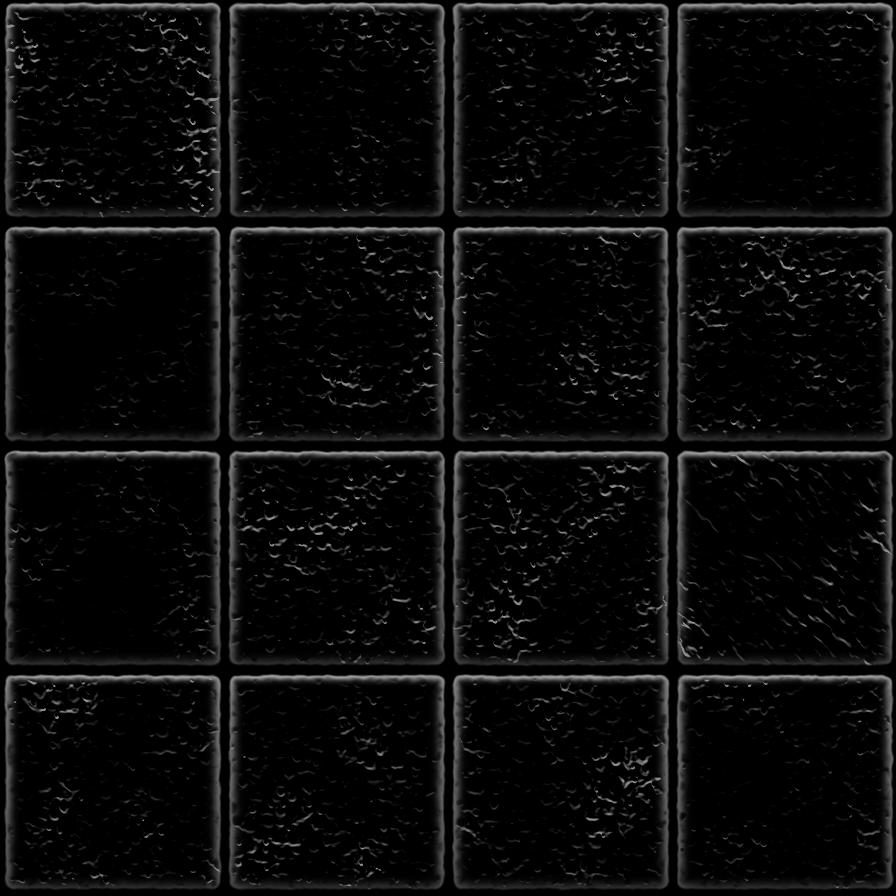
Give the GLSL for this texture map, as a Shadertoy shader.

```glsl
vec2 hash22(vec2 p) {
    vec3 p3 = fract(p.xyx * vec3(0.1031, 0.1030, 0.0973));
    p3 += dot(p3, p3.yzx + 33.33);
    return fract((p3.xx + p3.yz) * p3.zy);
}

float lattice(vec2 corner, vec2 offset, vec2 period) {
    return dot(hash22(mod(corner, period) + 7.0) * 2.0 - 1.0, offset);
}

// Gradient noise that wraps after a whole number of cells
float noise(vec2 p, vec2 period) {
    vec2 i = floor(p), f = p - i;
    vec2 s = f * f * f * (f * (f * 6.0 - 15.0) + 10.0);
    vec2 e = vec2(1.0, 0.0);
    float low = mix(lattice(i, f, period), lattice(i + e, f - e, period), s.x);
    float high = mix(lattice(i + e.yx, f - e.yx, period), lattice(i + 1.0, f - 1.0, period), s.x);
    return mix(low, high, s.y);
}

// Scattered round pits of random size, with uneven outlines
float roundPits(vec2 p, float count, float unevenness) {
    vec2 i = floor(p);
    float depth = 0.0;
    for (int y = -1; y <= 1; y++) {
        for (int x = -1; x <= 1; x++) {
            vec2 id = i + vec2(x, y);
            vec2 seed = mod(id, count);
            vec2 size = hash22(seed + 131.0);
            float radius = 0.14 + 0.36 * size.x * size.x;
            float dist = length(p - id - hash22(seed + 57.0)) + unevenness;
            float bowl = 1.0 - smoothstep(0.3 * radius, radius, dist);
            depth = max(depth, bowl * (0.35 + 0.65 * size.y));
        }
    }
    return depth;
}

// Depth of the stone surface, 0 on the flat face and 1 at a pit floor
float pitDepth(vec2 uv, bool slanted) {
    vec2 period = slanted ? vec2(36.0, 68.0) : vec2(72.0, 88.0);
    vec2 q = period * (slanted ? vec2(uv.x - uv.y, uv.x + uv.y) : uv);
    float n = 0.4 * noise(q * 0.5, period * 0.5)
            + noise(q, period)
            + 0.5 * noise(q * 2.0 + 17.0, period * 2.0);
    float rough = 1.0 - smoothstep(-0.6, 0.0, n);
    return max(rough, roundPits(uv * 52.0, 52.0, 0.3 * n) * (slanted ? 0.5 : 1.0));
}

void mainImage(out vec4 fragColor, in vec2 fragCoord) {
    vec2 uv = fragCoord / iResolution.xy;
    vec2 cell = mod(floor(uv * 4.0), 4.0);
    vec2 local = fract(uv * 4.0) - vec2(0.504, 0.508);

    // Rounded tile with a slightly ragged outline
    vec2 corner = abs(local) - vec2(0.4805, 0.4775);
    vec2 outward = max(corner + 0.036, 0.0);
    float inset = 0.036 - length(outward) - min(max(corner.x, corner.y) + 0.036, 0.0);
    inset += 0.007 * noise(uv * 48.0, vec2(48.0)) + 0.006 * noise(uv * 120.0, vec2(120.0));
    vec2 bevel = max(corner + 0.1, 0.0);
    vec2 facing = sign(local) * bevel * bevel / max(dot(bevel, bevel), 0.0001);

    // Pit slopes, brightest where they face upward
    bool slanted = cell == vec2(3.0, 1.0);
    float pit = pitDepth(uv, slanted);
    vec2 e = vec2(0.0018, 0.0);
    vec2 slope = vec2(pitDepth(uv + e, slanted) - pit, pitDepth(uv + e.yx, slanted) - pit) / e.x;
    float glint = 0.0027 * (0.35 * length(slope) + 0.65 * slope.y);

    // Wear per tile, one column per row of tiles from the bottom up
    mat4 wear = mat4(0.75, 0.70, 0.80, 0.45,
                     0.35, 0.80, 0.85, 1.00,
                     0.30, 0.75, 0.65, 0.75,
                     1.00, 0.60, 0.75, 0.45);
    float patches = smoothstep(-0.15, 0.45, noise(uv * 11.0, vec2(11.0)));
    float strength = wear[int(cell.y)][int(cell.x)] * (0.25 + 0.95 * patches)
                   + 0.22 * exp(-max(inset, 0.0) / 0.06);
    float pitLight = clamp(glint * strength - 0.06, 0.0, 0.55);

    // Bevel: bright top, softer sides, faint bottom
    float top = max(facing.y, 0.0);
    float falloff = max(inset, 0.0) / mix(0.031, 0.022, top);
    float rim = 0.47 + (facing.y > 0.0 ? 0.25 : 0.29) * facing.y;
    rim *= mix(0.9 + 0.4 * local.y, 1.0, abs(facing.y));
    rim *= exp(-falloff * falloff);
    rim *= 1.0 - mix(0.8, 0.5, top) * pit * smoothstep(0.0, 0.025, inset);

    float light = max(rim, pitLight) * smoothstep(-0.005, 0.009, inset);
    fragColor = vec4(vec3(light), 1.0);
}
```
